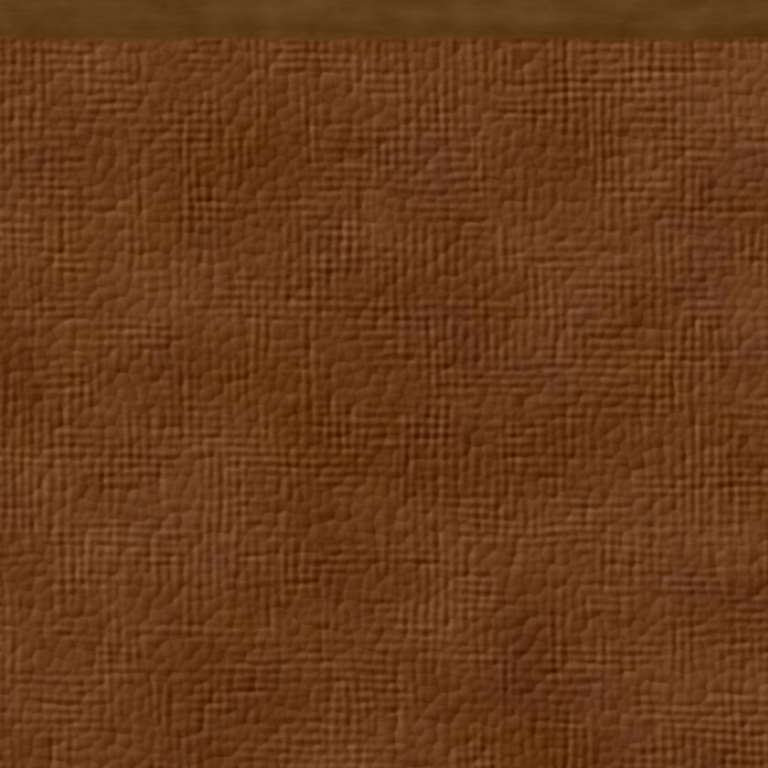
Write a Shadertoy shader that draws this texture.

```glsl
// Coarse brown woven cloth with an embossed look, under a smooth olive strip.
// Short straight threads and cellular grain form a height field, lit from the
// upper left by a directional difference; soft noise mottles the dye.

const float TAU = 6.2831853;
const float THREADS = 78.0;
const float STRIP_EDGE = 0.948;
const vec2 LIGHT_STEP = vec2(-0.0018, 0.0018);

const vec3 CLOTH = vec3(0.412, 0.232, 0.104);
const vec3 STRIP = vec3(0.376, 0.241, 0.110);
const vec3 PLUM_CAST = vec3(-0.016, -0.012, 0.014);
const vec3 RUST_CAST = vec3(0.006, -0.003, -0.014);

vec2 hash2(vec2 p) {
    vec3 q = fract(p.xyx * vec3(0.1031, 0.1030, 0.0973));
    q += dot(q, q.yzx + 33.33);
    return fract((q.xx + q.yz) * q.zy);
}

float valueNoise(vec2 p) {
    vec2 cell = floor(p);
    vec2 f = fract(p);
    f = f * f * (3.0 - 2.0 * f);
    float low = mix(hash2(cell).x, hash2(cell + vec2(1, 0)).x, f.x);
    float high = mix(hash2(cell + vec2(0, 1)).x, hash2(cell + vec2(1, 1)).x, f.x);
    return mix(low, high, f.y);
}

// Layered noise centred on zero.
float mottle(vec2 p) {
    float sum = 0.0;
    float weight = 0.5;
    for (int i = 0; i < 4; i++) {
        sum += weight * (valueNoise(p) - 0.5);
        p = mat2(1.6, 1.2, -1.2, 1.6) * p + 17.3;
        weight *= 0.65;
    }
    return sum;
}

// Squared distance to the nearest jittered point.
float cellular(vec2 p) {
    vec2 cell = floor(p);
    float nearest = 2.0;
    for (int y = -1; y <= 1; y++) {
        for (int x = -1; x <= 1; x++) {
            vec2 corner = cell + vec2(x, y);
            vec2 d = corner + hash2(corner) - p;
            nearest = min(nearest, dot(d, d));
        }
    }
    return nearest;
}

// Nearly straight ridges along q.x, broken into short uneven runs.
float threads(vec2 q, float seed) {
    float wobble = 0.07 * sin(q.x * 41.0 + q.y * 67.0 + seed)
                 + 0.45 * valueNoise(q * vec2(9.0, 24.0) + seed);
    float run = smoothstep(0.2, 0.85, valueNoise(q * vec2(17.0, 31.0) + seed * 5.0));
    float ridge = run * sin(TAU * (q.y * THREADS + wobble));
    float fiber = valueNoise(q * vec2(24.0, THREADS * 1.5) + seed * 9.0) - 0.5;
    return ridge + 1.7 * fiber;
}

float clothHeight(vec2 p) {
    float weave = threads(p, 3.1) + threads(p.yx, 8.7);
    float grain = 1.0 - cellular(p * THREADS * 0.92);
    return 0.19 * weave + 0.95 * grain;
}

float emboss(vec2 p) {
    return clothHeight(p - LIGHT_STEP) - clothHeight(p + LIGHT_STEP);
}

vec3 clothColor(vec2 p) {
    float blotch = mottle(p * vec2(7.0, 10.0) + 4.0);
    float plum = smoothstep(0.04, 0.35, mottle(p * 9.0 + 31.0) + 0.08 * (p.x - p.y));
    float rust = smoothstep(0.0, 0.3, mottle(p * 6.0 + 57.0));
    vec3 color = CLOTH + 0.09 * blotch + PLUM_CAST * plum + RUST_CAST * rust;
    return color + 0.135 * emboss(p);
}

vec3 stripColor(vec2 p) {
    float streaks = mottle(p * vec2(9.0, 60.0) + 71.0);
    float blur = mottle(p * vec2(28.0, 34.0) + 12.0);
    float hem = smoothstep(0.022, 0.0, abs(p.y - STRIP_EDGE - 0.008));
    return STRIP + 0.06 * streaks + 0.06 * blur - 0.018 * hem;
}

void mainImage(out vec4 fragColor, in vec2 fragCoord) {
    vec2 p = fragCoord / iResolution.y;
    float edge = STRIP_EDGE + 0.004 * (valueNoise(vec2(p.x * 45.0, 2.0)) - 0.5);
    float strip = smoothstep(edge - 0.005, edge + 0.005, p.y);
    fragColor = vec4(mix(clothColor(p), stripColor(p), strip), 1.0);
}
```
